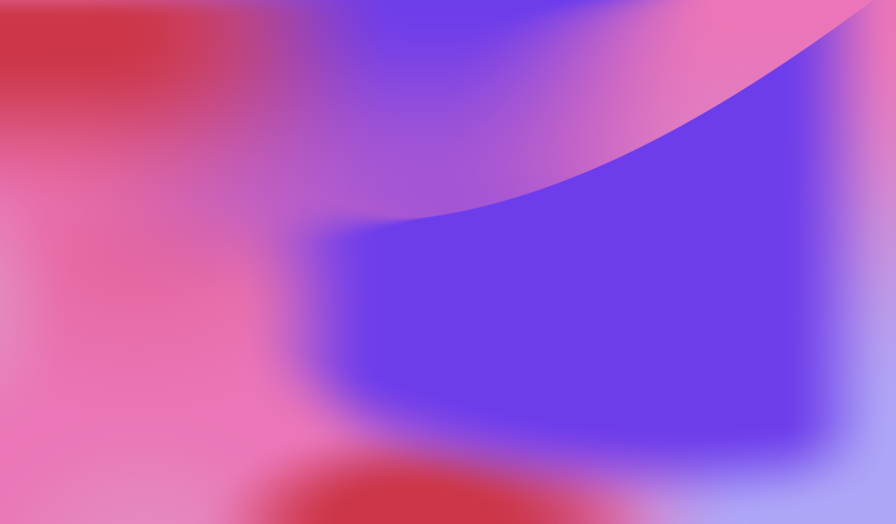
Give the GLSL for this background, as a WebGL 2 fragment shader.

```glsl
#version 300 es
precision highp float;
// Soft mesh gradient: a violet body under a crisp rising curve, amid pink, red and lavender glows.

#define PINK     vec3(0.92, 0.46, 0.72)
#define ROSE     vec3(0.90, 0.40, 0.62)
#define PALE     vec3(0.89, 0.57, 0.77)
#define RED      vec3(0.80, 0.21, 0.28)
#define VIOLET   vec3(0.43, 0.24, 0.92)
#define LAVENDER vec3(0.68, 0.65, 0.97)
#define CURVE_START vec2(0.40, 0.576)
#define CURVE_BEND  vec2(1.64, -0.62)

uniform vec2 u_resolution;
out vec4 outColor;

// Falls from 1 to 0 as v goes from a to b.
float fall(float a, float b, float v) {
    return 1.0 - smoothstep(a, b, v);
}

// Elliptical glow, 1 inside the core and 0 at the given radii.
float glow(vec2 p, vec2 center, vec2 radii, float core) {
    return fall(core, 1.0, length((p - center) / radii));
}

// Height of the crisp edge: flat on the left, then a rising cubic.
float curveHeight(float x) {
    float t = max(x - CURVE_START.x, 0.0);
    return CURVE_START.y + t * t * (CURVE_BEND.x + CURVE_BEND.y * t);
}

// Pink ground, with warm and pale patches and a lavender corner.
vec3 ground(vec2 p) {
    vec3 color = mix(PINK, ROSE, 0.9 * glow(p, vec2(0.15, 0.52), vec2(0.28, 0.34), 0.0));
    color = mix(color, PALE, 0.8 * glow(p, vec2(-0.03, 0.42), vec2(0.12, 0.3), 0.0));
    color = mix(color, PALE, 0.7 * glow(p, vec2(0.16, -0.04), vec2(0.22, 0.28), 0.0));
    float corner = smoothstep(0.62, 0.84, p.x) * fall(0.15, 1.0, p.y);
    return mix(color, LAVENDER, corner);
}

// Violet wash hanging from the top edge, deeper just above the curve.
float upperWash(vec2 p) {
    float depth = 1.0 - p.y;
    float start = 0.48 + 0.15 * exp(-20.0 * depth);
    float span = smoothstep(0.05, 0.45, p.x) * fall(start, 0.80, p.x);
    float strength = 0.48 + 0.52 * exp(-20.0 * depth * depth);
    float wash = span * strength * fall(0.35, 0.6, depth);
    float gap = max(p.y - curveHeight(p.x), 0.0);
    float rim = smoothstep(0.33, 0.48, p.x) * fall(0.5, 0.75, p.x);
    return mix(wash, 1.0, 0.25 * rim * exp(-14.0 * gap));
}

// Red glows in the upper left corner and on the lower edge.
float redGlow(vec2 p) {
    float depth = 1.0 - p.y;
    float upper = fall(0.12, 0.46, p.x) * fall(0.08, 0.42, depth)
                * smoothstep(-0.05, 0.04, depth);
    float side = p.x < 0.455 ? 0.24 : 0.30;
    float lower = glow(p, vec2(0.455, 0.0), vec2(side, 0.2), 0.3);
    return max(upper, lower);
}

// Violet body: sharp along the curve, blurred on its other sides.
float bodyMask(vec2 p) {
    float blur = mix(0.06, 1.0 / u_resolution.y, smoothstep(0.33, 0.48, p.x));
    float top = fall(-blur, blur, p.y - curveHeight(p.x));
    float offset = p.x - 0.76;
    float bottom = 0.095 + 0.9 * offset * offset;
    float sides = smoothstep(0.26, 0.43, p.x) * fall(0.87, 1.0, p.x);
    return top * sides * smoothstep(bottom - 0.09, bottom + 0.09, p.y);
}

void main() {
    vec2 p = gl_FragCoord.xy / u_resolution;
    vec3 color = ground(p);
    color = mix(color, VIOLET, upperWash(p));
    color = mix(color, RED, redGlow(p));
    color = mix(color, VIOLET, bodyMask(p));
    outColor = vec4(color, 1.0);
}
```
